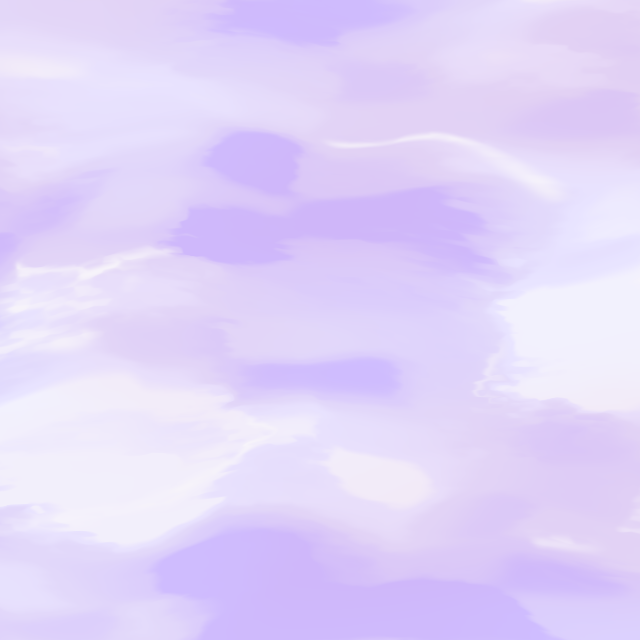
Write a WebGL 1 fragment shader that draws this texture.

```glsl
precision highp float;
// Soft lavender clouds in dry-brushed paint. Blended cellular noise gives wide,
// flat patches of tone; layered sines bend them, and fine stretched cells fray
// their edges. Pale ribbons follow the contours of one more cellular field.
uniform vec2 u_resolution;

// Palette from deep to light, and the tone at which each colour is centred
const vec3 DEEP      = vec3(0.81, 0.73, 0.99);
const vec3 LILAC     = vec3(0.86, 0.80, 0.98);
const vec3 LAVENDER  = vec3(0.885, 0.84, 0.975);
const vec3 PALE      = vec3(0.91, 0.88, 0.99);
const vec3 MILK      = vec3(0.95, 0.93, 0.98);
const vec3 HIGHLIGHT = vec3(0.97, 0.96, 0.98);
const float DEEP_AT = 0.275;
const float LILAC_AT = 0.385;
const float LAVENDER_AT = 0.53;
const float PALE_AT = 0.69;
const float MILK_AT = 0.80;

// Cells per canvas, across and up
const vec2 CLOUD_SCALE  = vec2(2.8, 5.5);
const vec2 WISP_SCALE   = vec2(6.0, 14.0);
const vec2 BRUSH_SCALE  = vec2(15.0, 38.0);
const vec2 BRISTLE_SCALE = vec2(34.0, 105.0);
const vec2 ROUGH_SCALE  = vec2(4.0, 6.0);
const vec2 RIBBON_SCALE = vec2(2.4, 5.0);
const vec2 TINT_SCALE   = vec2(2.5, 3.2);

const float BLEND = 7.0;                        // higher = crisper cell borders
const vec2 BRUSH_SMEAR = vec2(0.075, 0.022);    // reach of frayed edges
const float RIBBON_WIDTH = 0.085;
const float RIBBON_STRENGTH = 0.8;
const vec3 WARM_SHIFT = vec3(0.0, -0.045, -0.04);

vec2 hash2(vec2 p) {
  return fract(sin(vec2(dot(p, vec2(127.1, 311.7)),
                        dot(p, vec2(269.5, 183.3)))) * 43758.55);
}

// Evenly spread cell values, loosened by some randomness
float cellValue(vec2 cell, float jitter) {
  return fract(dot(cell, vec2(0.7549, 0.5698)) + 0.45 * jitter);
}

// Cellular noise: random cell values merged by Gaussian weights, 0 to 1
float patches(vec2 p) {
  vec2 base = floor(p);
  vec2 local = p - base;
  float total = 0.0;
  float weights = 0.0;
  for (int y = -1; y <= 1; y++) {
    for (int x = -1; x <= 1; x++) {
      vec2 offset = vec2(float(x), float(y));
      vec2 rnd = hash2(base + offset);
      vec2 d = offset + 0.15 + 0.7 * rnd - local;
      float w = exp(-BLEND * dot(d, d));
      total += w * cellValue(base + offset, fract(rnd.x * 7.3 + rnd.y * 5.1));
      weights += w;
    }
  }
  return total / weights;
}

// Slow drift that bends the horizontal bands
vec2 drift(vec2 p) {
  float across = sin(9.0 * p.y + 2.0 * sin(4.0 * p.x)) + 0.5 * sin(17.0 * p.y - 7.0 * p.x);
  float up = sin(6.5 * p.x + 3.0 * p.y + 1.0) + 0.5 * sin(15.0 * p.x - 8.0 * p.y);
  return vec2(0.03 * across, 0.018 * up);
}

vec3 palette(float tone) {
  vec3 color = mix(DEEP, LILAC, smoothstep(DEEP_AT, LILAC_AT, tone));
  color = mix(color, LAVENDER, smoothstep(LILAC_AT, LAVENDER_AT, tone));
  color = mix(color, PALE, smoothstep(LAVENDER_AT, PALE_AT, tone));
  return mix(color, MILK, smoothstep(PALE_AT, MILK_AT, tone));
}

void main() {
  vec2 uv = gl_FragCoord.xy / u_resolution;
  vec2 bent = uv + drift(uv);

  // Brush marks, strong in some places and nearly absent in others
  float brush = patches(bent * BRUSH_SCALE + 31.0) - 0.5;
  float bristle = patches(bent * BRISTLE_SCALE + 57.0) - 0.5;
  float rough = smoothstep(0.4, 0.75, patches(bent * ROUGH_SCALE + 13.0));
  float stroke = 0.6 * brush + 0.4 * bristle;
  vec2 p = bent + BRUSH_SMEAR * stroke * mix(0.35, 1.3, rough);

  // Broad cloud tones
  float tone = 0.68 * patches(p * CLOUD_SCALE + 4.0)
             + 0.32 * patches(p * WISP_SCALE + 21.0);
  tone += 0.05 * stroke * mix(0.3, 1.0, rough);
  vec3 color = palette(tone);

  // Slow change between pinkish and bluish lavender
  float warmth = patches(p * TINT_SCALE + 9.0) - 0.5;
  color += WARM_SHIFT * warmth;

  // Ragged light ribbons, kept out of the deep patches
  float contour = abs(patches(p * RIBBON_SCALE + 43.0) - 0.5 + 0.1 * stroke);
  float ribbon = 1.0 - smoothstep(0.0, RIBBON_WIDTH, contour);
  float place = smoothstep(0.5, 0.75, patches(p * ROUGH_SCALE + 71.0));
  float lit = smoothstep(LILAC_AT, LAVENDER_AT, tone);
  float cover = ribbon * place * lit * (0.85 + 0.9 * stroke);
  color = mix(color, HIGHLIGHT, clamp(RIBBON_STRENGTH * cover, 0.0, 1.0));

  gl_FragColor = vec4(clamp(color, 0.0, 1.0), 1.0);
}
```
